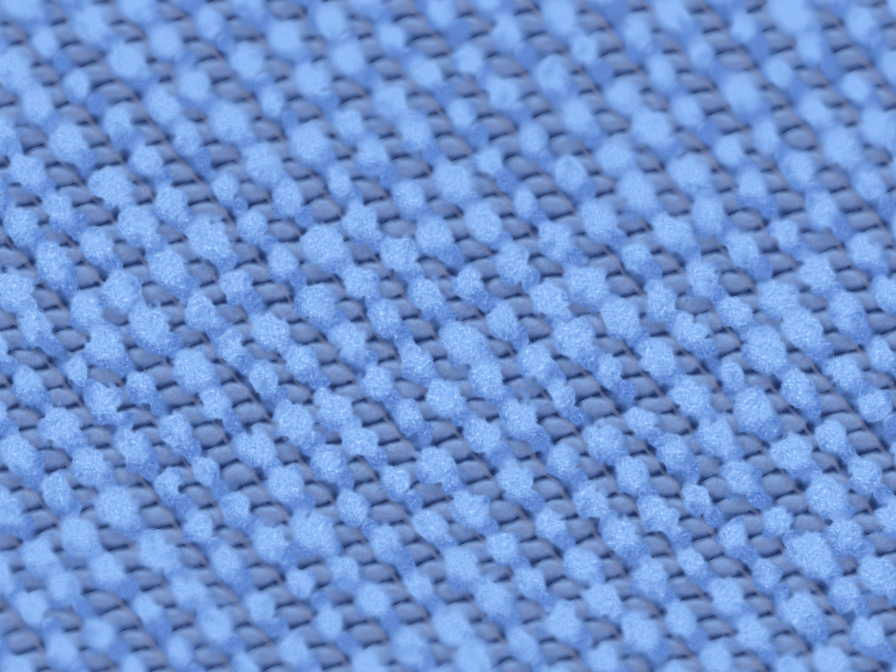
Reproduce this texture procedurally as a WebGL 2 fragment shader.

```glsl
#version 300 es
precision highp float;
// Blue woven cloth seen close up: slanted rows of fuzzy tufts over grey-blue ribs, softly out of focus at the ends.

#define ROW_STEP vec2(0.0627, 0.0314)   // from one tuft to the next, up the row
#define COLUMN_STEP vec2(0.0470, -0.0592) // from one tuft to the next, down the column
#define FIRST_TUFT vec2(0.169, 0.481)
#define TUFT_RADII vec2(0.0285, 0.0310)
#define RIB_RADII vec2(0.0270, 0.0145)
#define JITTER 0.24
#define FUZZ 0.62
#define FOCUS_HEIGHT 0.42

uniform vec2 u_resolution;
out vec4 fragColor;

const vec3 NAVY = vec3(0.12, 0.20, 0.39);
const vec3 SLATE = vec3(0.29, 0.40, 0.63);
const vec3 RIB_GREY = vec3(0.44, 0.54, 0.75);
const vec3 RIB_LIGHT = vec3(0.51, 0.64, 0.85);
const vec3 TUFT_SHADE = vec3(0.38, 0.54, 0.83);
const vec3 TUFT_LIGHT = vec3(0.56, 0.73, 0.97);
const vec3 THREAD_TAN = vec3(0.51, 0.54, 0.68);

vec2 hash2(vec2 cell) {
    vec2 k = vec2(dot(cell, vec2(127.1, 311.7)), dot(cell, vec2(269.5, 183.3)));
    return fract(sin(k) * 43758.5);
}

float cornerSlope(vec2 cell, vec2 offset) {
    return dot(hash2(cell) * 2.0 - 1.0, offset);
}

float gradientNoise(vec2 p) {
    vec2 i = floor(p), f = p - i;
    vec2 w = f * f * f * (f * (f * 6.0 - 15.0) + 10.0);
    vec2 e = vec2(1.0, 0.0);
    return mix(mix(cornerSlope(i, f), cornerSlope(i + e, f - e), w.x),
               mix(cornerSlope(i + e.yx, f - e.yx), cornerSlope(i + e.xx, f - e.xx), w.x), w.y);
}

// Signed offset to the nearest whole number
vec2 centred(vec2 x) {
    return fract(x + 0.5) - 0.5;
}

// Ribs, thin threads and column strands that lie under the tufts
vec3 weave(vec2 uv, mat2 lattice, float fuzz, float blur) {
    vec2 ribUv = centred((uv - vec2(0.42, 0.40)) * vec2(1.0, 2.0)) * vec2(1.0, 0.5);
    vec2 q = lattice * ribUv / RIB_RADII;
    float d = length(q) + 0.3 * fuzz;
    float soft = mix(0.32, 0.60, blur);
    float gap = 0.5 - 0.5 * cos(12.566 * (uv.y - 0.40));
    vec3 hole = mix(SLATE, NAVY, clamp(gap * 1.3 - 0.3 * blur - fuzz, 0.0, 1.0));
    vec3 rib = mix(SLATE, RIB_GREY, smoothstep(-1.1, -0.2, q.y));
    rib = mix(rib, RIB_LIGHT, smoothstep(-0.2, 0.8, q.y + 0.6 * fuzz));
    vec3 color = mix(hole, rib, 1.0 - smoothstep(1.0 - soft, 1.0 + soft, d));

    float spacing = length(ROW_STEP);
    float thread = abs(centred(uv - vec2(0.68, 0.0)).x) * spacing + 0.004 * fuzz;
    color = mix(color, THREAD_TAN, 0.55 * (1.0 - smoothstep(0.001, 0.006 + 0.004 * blur, thread)));

    float strand = abs(centred(uv).x) * spacing + 0.012 * fuzz;
    return mix(color, TUFT_SHADE, 0.85 * (1.0 - smoothstep(0.005, 0.019 + 0.005 * blur, strand)));
}

void main() {
    vec2 p = gl_FragCoord.xy / u_resolution.y;
    float blur = smoothstep(0.10, 0.55, abs(p.y - FOCUS_HEIGHT + 0.12 * (p.x - 0.67)));

    // Uneven pull of the cloth, lumps of pile and the fine fibres
    vec2 pull = 0.006 * vec2(gradientNoise(p * 7.0), gradientNoise(p * 7.0 + 19.0));
    pull += 0.006 * vec2(gradientNoise(p * 24.0 + 7.0), gradientNoise(p * 24.0 + 31.0));
    float clumps = gradientNoise(p * 42.0);
    float fuzz = clumps + (1.0 - 0.8 * blur) * 0.5 * gradientNoise(p * 95.0 + 5.0);
    float fibres = (1.0 - 0.85 * blur) * (gradientNoise(p * 175.0 + 2.0 * clumps)
                 + 0.6 * gradientNoise(p * 310.0 + 11.0));

    mat2 lattice = mat2(ROW_STEP, COLUMN_STEP);
    vec2 cloth = p - FIRST_TUFT + pull;
    vec2 uv = inverse(lattice) * cloth;
    vec3 color = weave(uv, lattice, fuzz, blur);
    color += 0.05 * fibres;

    // Tufts, drawn from the upper ones to the lower ones
    float soft = mix(0.20, 0.46, blur);
    vec2 home = floor(uv + 0.5);
    for (int j = -1; j <= 1; j++) {
        for (int i = -1; i <= 1; i++) {
            vec2 cell = home + vec2(i, j);
            vec2 shift = (hash2(cell) - 0.5) * JITTER;
            vec2 vary = hash2(cell + 71.0);
            vec2 radii = TUFT_RADII * mix(0.82, 1.12, vary.x) * vec2(1.0 + 0.3 * (vary.y - 0.5), 1.0);
            vec2 q = (cloth - lattice * (cell + shift)) / radii;
            q.x += 0.18 * q.y;

            float shadow = 1.0 - smoothstep(0.70, 1.40, length(q - vec2(0.16, -0.30)));
            color = mix(color, NAVY, 0.30 * shadow * (1.0 - 0.35 * blur));

            // Round head with a narrower tail down the column
            vec2 tail = 0.42 * COLUMN_STEP / radii;
            float d = min(length(q), length(q - tail) / 0.62) + FUZZ * fuzz + 0.18 * fibres;
            float cover = 1.0 - smoothstep(1.0 - soft, 1.0 + soft, d);
            float light = 0.74 - 0.42 * dot(q, q) + 0.34 * q.y + 0.75 * fuzz + 0.25 * (vary.y - 0.5);
            vec3 tuft = mix(TUFT_SHADE, TUFT_LIGHT, smoothstep(-0.20, 0.80, light));
            tuft += vec3(0.15, 0.13, 0.08) * fibres + 0.06 * smoothstep(0.25, 0.6, fibres);
            color = mix(color, tuft, cover);
        }
    }
    fragColor = vec4(clamp(color, 0.0, 1.0), 1.0);
}
```
